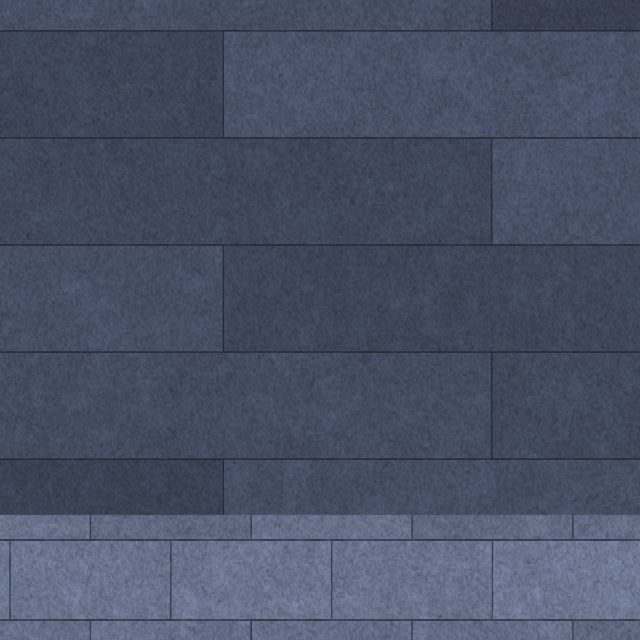
Give the GLSL for this texture, as a Shadertoy shader.

```glsl
// Blue-grey stone slabs in running bond above a paler course of smaller blocks.

const vec3 WALL_COLOR  = vec3(0.260, 0.292, 0.370);
const vec3 BLOCK_COLOR = vec3(0.405, 0.445, 0.545);
const vec3 JOINT_COLOR = vec3(0.120, 0.138, 0.185);

const float LEDGE_Y     = 0.1953;                // where blocks meet wall
const vec2 SLAB_SIZE    = vec2(0.8385, 0.1673);
const vec2 SLAB_ORIGIN  = vec2(0.349, 0.1153);
const vec2 BLOCK_SIZE   = vec2(0.2513, 0.125);
const vec2 BLOCK_ORIGIN = vec2(0.0156, 0.03125);
const float JOINT_HALF  = 0.0011;
const float JOINT_SOFT  = 0.0010;
const float JOINT_WEAR  = 0.30;
const float GRAIN       = 0.26;
const float MOTTLE      = 0.10;
const float BLOCK_VARIATION = 0.09;

// Brightness of the left and right slab in each row, bottom row first
const float SLAB_TONES[12] = float[12](
    0.88, 1.03,  1.01, 0.97,  1.04, 0.93,
    0.95, 1.08,  0.92, 1.09,  1.05, 0.85);

float hash(vec2 p) {
    vec3 q = fract(vec3(p.xyx) * 0.1031);
    q += dot(q, q.yzx + 33.33);
    return fract((q.x + q.y) * q.z);
}

float noise(vec2 p) {
    vec2 i = floor(p), f = fract(p);
    f = f * f * (3.0 - 2.0 * f);
    return mix(mix(hash(i), hash(i + vec2(1, 0)), f.x),
               mix(hash(i + vec2(0, 1)), hash(i + vec2(1, 1)), f.x), f.y);
}

float fbm(vec2 p) {
    float sum = 0.0, amplitude = 0.5;
    for (int i = 0; i < 4; i++) {
        sum += amplitude * noise(p);
        p = mat2(1.6, 1.2, -1.2, 1.6) * p + 17.3;
        amplitude *= 0.5;
    }
    return sum / 0.9375;
}

// Running bond: xy = cell id, zw = distance to the nearest vertical and level joint
vec4 bond(vec2 uv, vec2 origin, vec2 size) {
    vec2 p = (uv - origin) / size;
    float row = floor(p.y);
    p.x -= 0.5 * mod(row, 2.0);
    vec2 edge = (0.5 - abs(fract(p) - 0.5)) * size;
    return vec4(floor(p.x), row, edge);
}

float jointMask(float dist, float pixel) {
    float blur = max(JOINT_SOFT, 0.6 * pixel);
    return 1.0 - smoothstep(JOINT_HALF - blur, JOINT_HALF + blur, dist);
}

// Joints fade a little where dust fills them
float jointWear(vec2 uv) {
    return 1.0 - JOINT_WEAR * noise(uv * 70.0 + 5.0);
}

// Brightness factor for fine grain, faint mottling, pale flecks and small pits
float stone(vec2 uv, vec2 shift) {
    vec2 p = uv + shift;
    vec2 slanted = vec2(p.x + 0.12 * p.y, p.y);
    float fine = noise(slanted * vec2(390.0, 300.0)) - 0.5;
    float medium = noise(slanted * vec2(205.0, 165.0) + 40.0) - 0.5;
    float cloud = fbm(p * 17.0) - 0.5;
    float patches = smoothstep(0.54, 0.74, fbm(p * 42.0 + 9.0));
    float pits = smoothstep(0.76, 0.96, noise(p * 240.0 + 71.0));
    return 1.0 + GRAIN * (0.70 * fine + 0.42 * medium)
         + MOTTLE * cloud + 0.06 * patches - 0.11 * pits;
}

vec3 wall(vec2 uv, float pixel) {
    vec4 cell = bond(uv, SLAB_ORIGIN, SLAB_SIZE);
    int index = int(clamp(2.0 * cell.y + cell.x + 1.0, 0.0, 11.0));
    vec3 color = WALL_COLOR * SLAB_TONES[index] * stone(uv, cell.xy * 3.7 + 11.0);
    float joint = max(0.9 * jointMask(cell.z, pixel), jointMask(cell.w, pixel));
    return mix(color, JOINT_COLOR, joint * jointWear(uv));
}

vec3 blocks(vec2 uv, float pixel) {
    vec4 cell = bond(uv, BLOCK_ORIGIN, BLOCK_SIZE);
    float tone = 1.0 + BLOCK_VARIATION * (hash(cell.xy + 23.0) - 0.5);
    // Outer courses sit a little darker than the full middle one
    tone *= cell.y == 0.0 ? 1.01 : 0.94;
    vec3 color = BLOCK_COLOR * tone * stone(uv, cell.xy * 2.3 + 37.0);
    float joint = max(0.75 * jointMask(cell.z, pixel), jointMask(cell.w, pixel));
    return mix(color, JOINT_COLOR, joint * jointWear(uv));
}

void mainImage(out vec4 fragColor, in vec2 fragCoord) {
    vec2 uv = fragCoord / iResolution.xy;
    float pixel = 1.0 / min(iResolution.x, iResolution.y);
    float aboveLedge = smoothstep(-pixel, pixel, uv.y - LEDGE_Y);
    vec3 color = mix(blocks(uv, pixel), wall(uv, pixel), aboveLedge);
    fragColor = vec4(clamp(color, 0.0, 1.0), 1.0);
}
```
